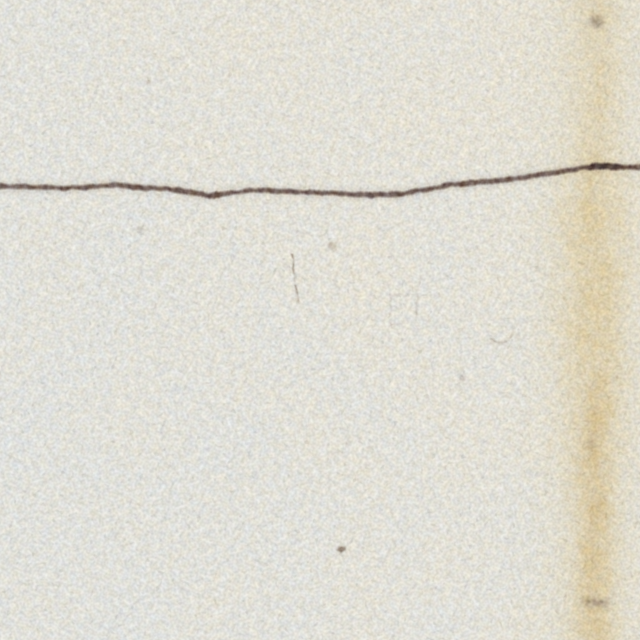
Give the GLSL for this texture, as a WebGL 2 fragment shader.

```glsl
#version 300 es
precision highp float;

uniform vec2 u_resolution;
out vec4 outColor;

const vec3 COOL_PLASTER = vec3(0.874, 0.878, 0.862);
const vec3 WARM_PLASTER = vec3(0.895, 0.878, 0.828);
const vec3 HALO = vec3(0.868, 0.843, 0.760);
const vec3 STAIN = vec3(0.860, 0.802, 0.660);
const vec3 RUST = vec3(0.780, 0.670, 0.470);
const vec3 CRACK = vec3(0.340, 0.255, 0.230);
const vec3 SPECK = vec3(0.470, 0.400, 0.340);

const int CRACK_POINTS = 12;
const vec2 CRACK_PATH[CRACK_POINTS] = vec2[](
    vec2(-0.01, 0.710), vec2(0.098, 0.706), vec2(0.182, 0.710), vec2(0.260, 0.705),
    vec2(0.328, 0.695), vec2(0.404, 0.703), vec2(0.579, 0.695), vec2(0.625, 0.697),
    vec2(0.703, 0.711), vec2(0.807, 0.721), vec2(0.926, 0.740), vec2(1.01, 0.739));

// xy centre, z radius, w strength
const int SPECKS = 7;
const vec4 SPECK_LIST[SPECKS] = vec4[](
    vec4(0.932, 0.967, 0.010, 0.50), vec4(0.534, 0.143, 0.005, 0.75),
    vec4(0.518, 0.617, 0.006, 0.34), vec4(0.216, 0.642, 0.005, 0.28),
    vec4(0.232, 0.874, 0.004, 0.32), vec4(0.922, 0.305, 0.009, 0.20),
    vec4(0.722, 0.410, 0.005, 0.24));

vec2 gradient(vec2 cell) {
    vec3 p = fract(cell.xyx * vec3(0.1031, 0.1030, 0.0973));
    p += dot(p, p.yzx + 33.33);
    float angle = 6.2832 * fract((p.x + p.y) * p.z);
    return vec2(cos(angle), sin(angle));
}

float gradientNoise(vec2 p) {
    vec2 i = floor(p), f = p - i;
    vec2 u = f * f * f * (f * (f * 6.0 - 15.0) + 10.0);
    vec2 e = vec2(1.0, 0.0);
    float low = mix(dot(gradient(i), f), dot(gradient(i + e), f - e), u.x);
    float high = mix(dot(gradient(i + e.yx), f - e.yx), dot(gradient(i + 1.0), f - 1.0), u.x);
    return mix(low, high, u.y);
}

float fbm(vec2 p) {
    float sum = 0.0, amplitude = 0.5;
    for (int i = 0; i < 4; i++) {
        sum += amplitude * gradientNoise(p);
        p = p * 2.03 + 17.3;
        amplitude *= 0.5;
    }
    return sum;
}

vec2 rotate(vec2 p, float angle) {
    float c = cos(angle), s = sin(angle);
    return vec2(c * p.x - s * p.y, s * p.x + c * p.y);
}

float segment(vec2 p, vec2 a, vec2 b) {
    vec2 ab = b - a;
    return length(p - a - ab * clamp(dot(p - a, ab) / dot(ab, ab), 0.0, 1.0));
}

float stroke(float d, float halfWidth, float blur) {
    return 1.0 - smoothstep(halfWidth - blur, halfWidth + blur, d);
}

float bell(float x, float width) {
    return exp(-x * x / (width * width));
}

float crackDistance(vec2 p) {
    float d = 1.0;
    for (int i = 0; i < CRACK_POINTS - 1; i++)
        d = min(d, segment(p, CRACK_PATH[i], CRACK_PATH[i + 1]));
    return d;
}

vec3 plaster(vec2 p) {
    float warmth = 0.42 + 0.55 * (p.x - 0.35) + 0.3 * (p.y - 0.5) + 0.9 * fbm(p * 8.0);
    return mix(COOL_PLASTER, WARM_PLASTER, clamp(warmth, 0.0, 1.0));
}

// Vertical water mark with a pale halo, rusty lower down
vec3 addStain(vec3 color, vec2 p) {
    float x = p.x - 0.930 + 0.014 * fbm(p.yy * vec2(9.0, 4.0));
    float patchy = 1.0 + 1.3 * fbm(p * vec2(30.0, 22.0));
    float belowCrack = smoothstep(0.80, 0.66, p.y);
    color = mix(color, HALO, 0.55 * bell(x + 0.005, 0.085));
    float broad = bell(x, mix(0.036, 0.052, belowCrack * smoothstep(0.2, 0.5, p.y)));
    color = mix(color, STAIN, clamp(broad * patchy * mix(0.50, 0.82, belowCrack), 0.0, 1.0));
    float low = smoothstep(0.46, 0.36, p.y) * mix(0.6, 1.0, smoothstep(0.0, 0.2, p.y));
    float rust = bell(x + 0.003, 0.020) * patchy * (0.05 + 0.26 * low);
    return mix(color, RUST, clamp(rust, 0.0, 1.0));
}

vec3 grain(vec2 p) {
    float fine = gradientNoise(rotate(p, 0.5) * 215.0)
               + 0.8 * gradientNoise(rotate(p, 1.1) * 130.0 + 31.0)
               + 0.45 * gradientNoise(rotate(p, 0.8) * 60.0 + 57.0);
    float pits = smoothstep(0.22, 0.55, gradientNoise(rotate(p, 0.4) * 120.0 + 211.0));
    float tint = gradientNoise(rotate(p, 0.3) * 80.0 + 73.0);
    float green = gradientNoise(rotate(p, 0.9) * 110.0 + 151.0);
    return 0.062 * fine + 0.004 - 0.042 * pits
         + tint * vec3(0.018, 0.002, -0.042) + green * vec3(-0.012, 0.010, 0.0);
}

void main() {
    vec2 p = gl_FragCoord.xy / u_resolution;
    vec3 color = addStain(plaster(p), p);
    float wear = smoothstep(-0.25, 0.25, gradientNoise(rotate(p, 0.6) * 90.0 + 9.0));

    // Faint worn scratches: upright line, small box and curl
    vec2 w = p + 0.002 * gradientNoise(p * 80.0);
    float scratch = min(segment(w, vec2(0.457, 0.603), vec2(0.460, 0.562)),
                        segment(w, vec2(0.462, 0.554), vec2(0.466, 0.530)));
    color = mix(color, SPECK, (0.22 + 0.28 * wear) * stroke(scratch, 0.0016, 0.0026));
    vec2 q = abs(w - vec2(0.631, 0.516)) - vec2(0.020, 0.023);
    color = mix(color, SPECK, 0.18 * wear * stroke(abs(max(q.x, q.y)), 0.002, 0.003));
    vec2 curl = w - vec2(0.782, 0.484);
    float arc = stroke(abs(length(curl) - 0.020), 0.002, 0.003);
    arc *= smoothstep(0.010, -0.006, curl.y - 0.4 * curl.x);
    color = mix(color, SPECK, (0.10 + 0.20 * wear) * arc);

    // Pits and the dark crease near the foot of the stain
    for (int i = 0; i < SPECKS; i++) {
        vec4 s = SPECK_LIST[i];
        float d = length(p - s.xy) + 0.006 * gradientNoise(p * 110.0);
        color = mix(color, SPECK, s.w * bell(d, s.z));
    }
    float crease = segment(w, vec2(0.916, 0.060), vec2(0.948, 0.058));
    color = mix(color, SPECK, (0.25 + 0.3 * wear) * bell(crease, 0.007));

    // Main crack with a soft shadow, darkest where it crosses the stain
    float d = crackDistance(p + vec2(0.0, 0.004 * fbm(p.xx * vec2(45.0, 20.0))));
    float knot = bell(p.x - 0.943, 0.025);
    float halfWidth = 0.0036 + 0.001 * knot + 0.002 * gradientNoise(vec2(p.x * 70.0, 3.5));
    float depth = 0.78 + 0.15 * knot + 0.35 * gradientNoise(p * vec2(110.0, 60.0));
    color = mix(color, SPECK, 0.20 * bell(d, 0.008));
    color = mix(color, CRACK * (1.0 - 0.3 * knot), clamp(depth, 0.0, 1.0) * stroke(d, halfWidth, 0.003));

    outColor = vec4(clamp(color + grain(p), 0.0, 1.0), 1.0);
}
```
